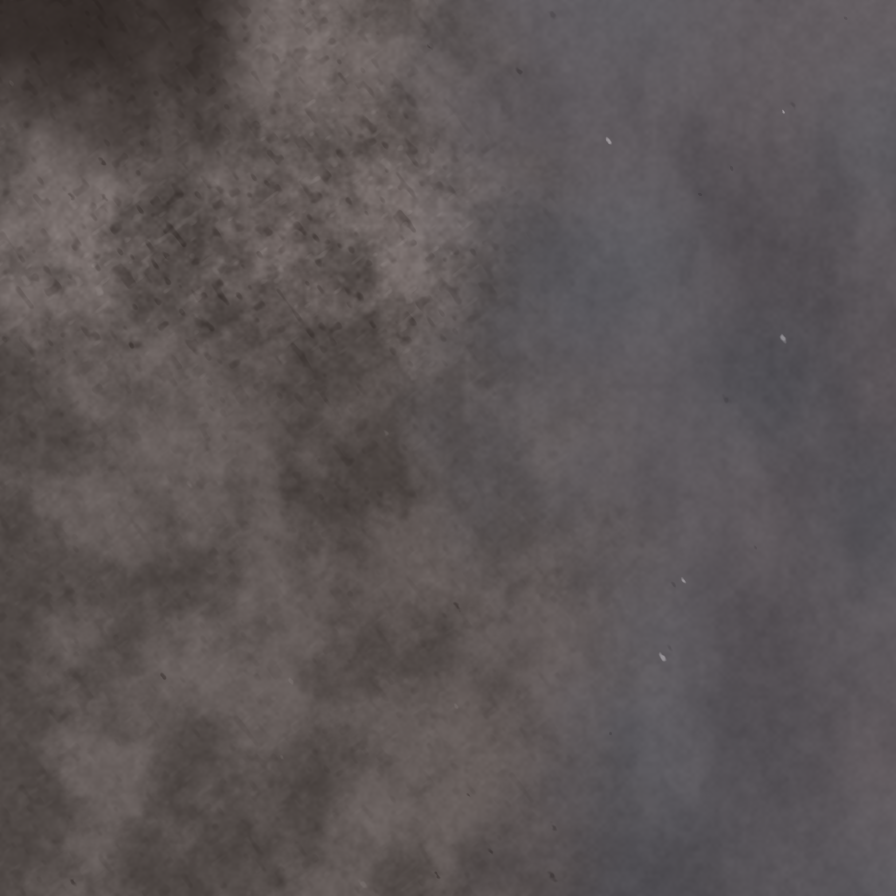
Give the GLSL for this texture, as a WebGL 1 fragment shader.

```glsl
precision highp float;
// Weathered plaster: mottled warm brown on the left fading into smooth slate on the right.
uniform vec2 u_resolution;

float hash(vec2 p) {
  return fract(sin(dot(p, vec2(127.1, 311.7))) * 43758.5453);
}

float noise(vec2 p) {
  vec2 i = floor(p), f = fract(p);
  f = f * f * (3.0 - 2.0 * f);
  return mix(mix(hash(i), hash(i + vec2(1.0, 0.0)), f.x),
             mix(hash(i + vec2(0.0, 1.0)), hash(i + vec2(1.0, 1.0)), f.x), f.y);
}

float fbm(vec2 p) {
  float sum = 0.0, amp = 0.5;
  for (int i = 0; i < 6; i++) {
    sum += amp * noise(p);
    p = mat2(1.6, 1.2, -1.2, 1.6) * p + 17.3;
    amp *= 0.55;
  }
  return sum * 0.92;
}

// Soft elliptical patch, 1 at its centre
float patchAt(vec2 p, vec2 centre, vec2 radius) {
  vec2 d = (p - centre) / radius;
  return exp(-dot(d, d));
}

// Sparse small ragged flecks, one at most per cell
float flecks(vec2 p, float cells, float share, float seed) {
  vec2 id = floor(p * cells) + seed;
  vec2 centre = 0.3 + 0.4 * vec2(hash(id + 3.1), hash(id + 7.7));
  float radius = mix(0.06, 0.15, hash(id + 5.3));
  vec2 d = fract(p * cells) - centre;
  float size = length(vec2(d.x + 0.5 * d.y, 0.7 * d.y)) + 0.08 * (noise(p * 300.0) - 0.5);
  return step(1.0 - share, hash(id)) * (1.0 - smoothstep(radius * 0.2, radius, size));
}

void main() {
  vec2 p = gl_FragCoord.xy / u_resolution;
  vec2 warp = vec2(fbm(p * 6.0 + 2.0), fbm(p * 6.0 + 31.0)) - 0.5;
  vec2 q = p + 0.06 * warp;

  // Warm side: small cloudy stains with a paler worn band above
  float stain = 0.6 * fbm(p * vec2(9.0, 8.0) + 4.0) + 0.4 * fbm(p * 20.0 + 71.0);
  float cloud = smoothstep(0.33, 0.66, stain);
  float worn = patchAt(q, vec2(0.17, 0.72), vec2(0.24, 0.12))
             + patchAt(q, vec2(0.45, 0.75), vec2(0.12, 0.13))
             + 0.7 * patchAt(q, vec2(0.34, 0.95), vec2(0.08, 0.12));
  worn = min(worn, 1.0);
  vec3 brown = mix(vec3(0.308, 0.280, 0.270), vec3(0.412, 0.378, 0.370), cloud);
  brown += vec3(0.068, 0.062, 0.062) * worn * (0.3 + 0.7 * cloud);
  brown -= 0.035 * patchAt(q, vec2(0.39, 0.36), vec2(0.08, 0.14));
  brown -= 0.03 * patchAt(q, vec2(0.29, 0.66), vec2(0.05, 0.16));
  brown -= 0.02 * patchAt(q, vec2(0.56, 0.22), vec2(0.08, 0.13));

  // Cool side: smooth, faintly streaked downwards, darker below
  float haze = fbm(p * vec2(7.0, 4.0) + 60.0);
  vec3 slate = mix(vec3(0.312, 0.300, 0.320), vec3(0.384, 0.368, 0.386),
                   smoothstep(0.25, 0.75, haze + 0.22 * (p.y - 0.5)));
  slate += vec3(0.022, 0.0, -0.006) * (noise(q * 7.0 + 9.0) - 0.5);

  float cool = smoothstep(0.42, 0.74, p.x + 0.3 * warp.x + 0.1 * (p.y - 0.5));
  vec3 color = mix(brown, slate, cool);

  // Burnt upper left corner
  float corner = (p.y - 0.88) / 0.13 - 1.8 * (p.x - 0.13) + 2.2 * warp.y;
  float burn = smoothstep(-0.6, 1.0, corner) * (1.0 - smoothstep(0.23, 0.31, q.x));
  color = mix(color, vec3(0.19, 0.16, 0.15), 0.88 * burn);

  // Fine grit, strongest on the worn plaster
  float grit = noise(p * 65.0 + 5.0) + noise(p * 130.0) + 0.8 * noise(p * 230.0 + 8.0) - 1.4;
  float rough = mix(0.026 + 0.03 * worn, 0.017, cool) * (1.0 - 0.6 * burn);
  color += grit * rough;

  // Slanted pits and raised flakes
  vec2 slant = mat2(0.8, -0.6, 0.6, 0.8) * p;
  float pits = smoothstep(0.68, 0.92, noise(slant * vec2(130.0, 85.0) + 40.0));
  float flakes = smoothstep(0.72, 0.95, noise(slant * vec2(85.0, 140.0) + 90.0));
  color += (0.045 * flakes - 0.065 * pits) * (1.0 - 0.85 * cool) * (0.3 + 0.7 * worn);

  // Scattered dark nicks and pale chips
  color -= 0.09 * flecks(p, 30.0, 0.022, 11.0) * (1.0 - 0.5 * cool);
  color += 0.24 * flecks(p, 36.0, 0.012, 53.0) * (0.2 + 0.8 * cool);

  gl_FragColor = vec4(clamp(color, 0.0, 1.0), 1.0);
}
```
